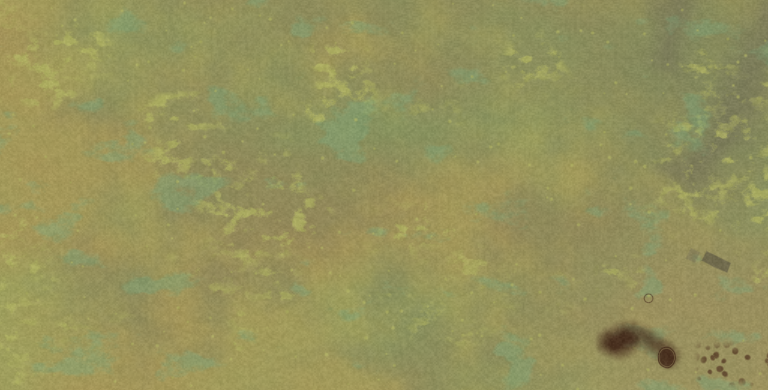
This texture is drawn by a Shadertoy shader. Its source:

```glsl
#define GOLD vec3(0.635, 0.605, 0.355)
#define OLIVE vec3(0.555, 0.548, 0.358)
#define SHADE vec3(0.475, 0.450, 0.340)
#define LICHEN vec3(0.690, 0.700, 0.385)
#define TEAL vec3(0.490, 0.640, 0.470)
#define SAND vec3(0.625, 0.570, 0.375)
#define BURN vec3(0.270, 0.170, 0.110)
#define GRAIN 0.085
#define BURN_POS vec2(1.600, 0.115)
#define PIT_POS vec2(1.709, 0.083)

float hash(vec2 p) {
    return fract(sin(dot(p, vec2(127.1, 311.7))) * 43758.545);
}

float noise(vec2 p) {
    vec2 i = floor(p), f = fract(p);
    f = f * f * (3.0 - 2.0 * f);
    return mix(mix(hash(i), hash(i + vec2(1, 0)), f.x),
               mix(hash(i + vec2(0, 1)), hash(i + vec2(1, 1)), f.x), f.y);
}

float fbm(vec2 p) {
    float sum = 0.0, amp = 0.5;
    for (int i = 0; i < 5; i++) {
        sum += amp * noise(p);
        p = mat2(1.6, 1.2, -1.2, 1.6) * p + 7.3;
        amp *= 0.5;
    }
    return sum / 0.97;
}

float segment(vec2 p, vec2 a, vec2 b) {
    vec2 ab = b - a;
    return length(p - a - ab * clamp(dot(p - a, ab) / dot(ab, ab), 0.0, 1.0));
}

float box(vec2 p, vec2 halfSize) {
    vec2 d = abs(p) - halfSize;
    return length(max(d, 0.0)) + min(max(d.x, d.y), 0.0);
}

// Scattered round specks, one candidate per grid cell
float specks(vec2 p, float cells, float density, float radius, float soft) {
    vec2 q = p * cells, home = floor(q);
    float cover = 0.0;
    for (int y = -1; y <= 1; y++)
    for (int x = -1; x <= 1; x++) {
        vec2 id = home + vec2(x, y);
        vec2 center = id + vec2(hash(id + 3.1), hash(id + 8.7));
        float r = radius * mix(0.4, 1.0, hash(id + 5.5));
        float d = length(q - center) / cells - r;
        cover = max(cover, step(hash(id), density) * smoothstep(soft, -soft, d));
    }
    return cover;
}

void mainImage(out vec4 fragColor, in vec2 fragCoord) {
    vec2 p = fragCoord / iResolution.y;
    float edge = max(1.0 / iResolution.y, 0.0015);
    vec2 warp = vec2(fbm(p * 9.0), fbm(p * 9.0 + 31.0)) - 0.5;
    vec2 w = p + 0.12 * warp;

    // Broad mottling with a dull diagonal band
    float band = smoothstep(0.24, 0.0, segment(w, vec2(0.45, 0.65), vec2(1.25, 0.08)));
    float tone = fbm(w * vec2(2.6, 3.4) + 4.0) * 0.6 + fbm(p * 11.0) * 0.4;
    float dull = smoothstep(0.32, 0.70, tone + 0.09 * band + 0.04 * (p.x - 1.0));
    vec3 color = mix(GOLD, OLIVE, dull);
    float rust = fbm(p * vec2(3.0, 4.5) + 19.0) - 0.5;
    color += rust * vec3(0.07, -0.06, -0.03);

    // Sandy lower right corner and dusky streaks in the upper right
    float sand = smoothstep(0.55, 0.15, length((w - vec2(1.85, 0.10)) * vec2(0.9, 1.2)));
    color = mix(color, SAND, 0.65 * sand);
    float streak = min(segment(w, vec2(1.97, 0.95), vec2(1.90, 0.74)),
                       segment(w, vec2(1.90, 0.74), vec2(1.78, 0.57)));
    streak = min(streak, segment(w, vec2(1.73, 0.98), vec2(1.70, 0.84)) + 0.015);
    color = mix(color, SHADE, 0.75 * smoothstep(0.10, 0.0, streak));
    float haze = smoothstep(0.45, 0.0, length(w - vec2(1.82, 0.78)));
    color = mix(color, SHADE + vec3(-0.01, 0.05, 0.02), 0.45 * haze);

    // Clustered pale flecks, teal patches and single bright specks
    float cluster = smoothstep(0.53, 0.72, fbm(p * vec2(4.5, 7.0) + 52.0));
    float fleck = smoothstep(0.50, 0.72, fbm(p * vec2(34.0, 46.0)));
    color = mix(color, LICHEN, 0.8 * cluster * fleck);
    float teal = smoothstep(0.62, 0.76, fbm(p * vec2(9.0, 15.0) + 83.0));
    color = mix(color, TEAL, 0.45 * teal);
    color = mix(color, LICHEN, 0.65 * specks(p, 22.0, 0.22, 0.0045, 0.003));

    // Burnt patch, its smear and the rimmed pit
    vec2 b = p + 0.07 * warp;
    float burn = smoothstep(0.068, 0.012, length((b - BURN_POS) * vec2(0.9, 1.1)));
    float smear = smoothstep(0.045, 0.0, segment(b, BURN_POS + vec2(0.02, 0.02), PIT_POS));
    color = mix(color, BURN, max(burn * 0.95, smear * 0.65));
    float pit = length((p - PIT_POS) * vec2(1.1, 0.9)) + 0.02 * warp.x;
    color = mix(color, BURN, 0.85 * smoothstep(edge, -edge, pit - 0.024));
    color = mix(color, SAND, 0.35 * smoothstep(0.003, 0.0, abs(pit - 0.020)));

    // Small ring, tilted slabs and a field of dark stones
    float ring = abs(length(p - vec2(1.663, 0.235)) - 0.011) - 0.001;
    color = mix(color, BURN, 0.65 * smoothstep(edge, -edge, ring));
    vec2 s = mat2(0.90, 0.43, -0.43, 0.90) * (p - vec2(1.838, 0.329));
    float slab = box(s, vec2(0.036, 0.014)) + 0.012 * warp.y;
    float faintSlab = box(s + vec2(0.062, 0.012), vec2(0.013, 0.015));
    color = mix(color, SHADE * 0.82, 0.75 * smoothstep(edge, -edge, slab));
    color = mix(color, SHADE, 0.5 * smoothstep(edge, -edge, faintSlab));
    float field = smoothstep(0.02, -0.02, box(p - vec2(1.885, 0.065), vec2(0.09, 0.045)));
    float stones = specks(p + 0.02 * warp, 42.0, 0.6, 0.010, 0.003);
    color = mix(color, BURN * 1.15, 0.7 * field * stones);

    // Fine grain
    float grain = 0.6 * noise(p * 260.0) + 0.4 * noise(p * 120.0 + 9.0) - 0.5;
    color += GRAIN * grain * vec3(1.0, 0.95, 0.85);
    fragColor = vec4(color, 1.0);
}
```
